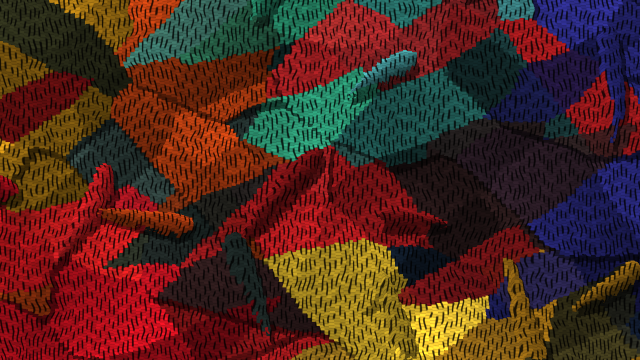
A WebGL 1 fragment shader for this background:

```glsl
precision highp float;
// A relief of coloured cloth facets: two sheared Voronoi layers give the flat
// pieces, tapered spindles rise above them, and everything is snapped to small
// wavy blocks separated by short dark vertical slits.

uniform vec2 u_resolution;

#define COLUMNS 80.0    // block columns per canvas height
#define ROWS 112.0      // block rows per canvas height
#define SLITS 22.0      // slit segments per canvas height
#define SLIT_WIDTH 0.18 // half width, in columns
#define WOBBLE 0.011    // sideways waviness of the columns
#define FACETS 3.9      // large pieces per canvas height
#define CUTS 4.8        // overlaid cuts per canvas height
#define SPINDLES 0.65   // share of cells holding a raised spindle
#define CHAOS 0.52      // how freely hues leave their home region
#define DIM 0.17        // share of pieces that sink into darkness
#define SHADOW 0.50     // brightness inside cast shadows

float hash(vec2 p) {
    vec3 q = fract(p.xyx * 0.1031);
    q += dot(q, q.yzx + 33.33);
    return fract((q.x + q.y) * q.z);
}

vec2 hash2(vec2 p) {
    return vec2(hash(p + 17.3), hash(p + 61.7));
}

float noise(vec2 p) {
    vec2 i = floor(p), f = fract(p);
    f = f * f * (3.0 - 2.0 * f);
    return mix(mix(hash(i), hash(i + vec2(1, 0)), f.x),
               mix(hash(i + vec2(0, 1)), hash(i + vec2(1, 1)), f.x), f.y);
}

// Sheared Voronoi cell: xy = site, z = random id
vec3 facet(vec2 p, float scale, float shear, float seed) {
    vec2 u = vec2(p.x + shear * p.y, p.y) * scale;
    vec3 nearest = vec3(0.0);
    float best = 9.0;
    for (int j = -1; j <= 1; j++)
    for (int i = -1; i <= 1; i++) {
        vec2 cell = floor(u) + vec2(i, j);
        vec2 site = cell + hash2(cell + seed);
        float d = distance(u, site);
        if (d < best) {
            best = d;
            nearest = vec3(site / scale, hash(cell + seed + 5.1));
        }
    }
    nearest.x -= shear * nearest.y;
    return nearest;
}

// Raised tapered pieces: xy = centre, z = height (0 = none), w = light
vec4 spindle(vec2 p) {
    const float scale = 3.2;
    vec4 top = vec4(0.0);
    for (int j = -1; j <= 1; j++)
    for (int i = -1; i <= 1; i++) {
        vec2 cell = floor(p * scale) + vec2(i, j);
        if (hash(cell + 40.0) > SPINDLES) continue;
        vec2 centre = (cell + 0.2 + 0.6 * hash2(cell + 8.0)) / scale;
        float angle = 6.2832 * hash(cell + 23.0);
        vec2 along = vec2(cos(angle), sin(angle));
        vec2 across = vec2(-along.y, along.x);
        float t = dot(p - centre, along) / mix(0.08, 0.17, hash(cell + 3.0));
        float radius = 0.04 * (0.65 + 0.35 * t) * sqrt(max(0.001, 1.0 - t * t * t * t));
        float side = dot(p - centre, across) / radius;
        float height = sqrt(max(0.0, 1.0 - side * side)) * step(abs(t), 1.0);
        if (height > top.z)
            top = vec4(centre, height, side * dot(across, vec2(-0.45, 0.9)));
    }
    return top;
}

// Keeps the hue whose home region is closest, after a random handicap
void contend(inout vec4 best, vec2 site, float id, vec2 home, vec3 hue) {
    float d = distance(site, home) + CHAOS * hash(vec2(id * 97.0, home.x * 53.0 + home.y * 19.0));
    if (d < best.w) best = vec4(hue, d);
}

vec3 dye(vec2 site, float id) {
    vec4 best = vec4(0.0, 0.0, 0.0, 9.0);
    contend(best, site, id, vec2(0.25, 0.25), vec3(0.60, 0.05, 0.09)); // crimson
    contend(best, site, id, vec2(0.48, 0.65), vec3(0.56, 0.19, 0.05)); // rust
    contend(best, site, id, vec2(0.15, 0.85), vec3(0.51, 0.36, 0.06)); // ochre
    contend(best, site, id, vec2(0.70, 0.95), vec3(0.15, 0.53, 0.40)); // green
    contend(best, site, id, vec2(1.35, 0.88), vec3(0.24, 0.53, 0.54)); // cyan
    contend(best, site, id, vec2(1.05, 0.72), vec3(0.17, 0.48, 0.45)); // teal
    contend(best, site, id, vec2(1.70, 0.45), vec3(0.11, 0.11, 0.34)); // indigo
    contend(best, site, id, vec2(1.05, 0.25), vec3(0.78, 0.64, 0.15)); // gold
    contend(best, site, id, vec2(1.45, 0.20), vec3(0.52, 0.36, 0.07)); // bronze
    contend(best, site, id, vec2(0.75, 0.55), vec3(0.13, 0.18, 0.17)); // charcoal
    contend(best, site, id, vec2(0.65, 0.15), vec3(0.54, 0.08, 0.09)); // maroon
    contend(best, site, id, vec2(1.30, 0.55), vec3(0.52, 0.08, 0.09)); // brick
    float tone = mix(0.8, 1.3, hash(vec2(id * 71.0, 4.0)));
    float sunk = step(hash(vec2(id * 59.0, 12.0)), DIM);
    return mix(best.rgb * tone, 0.22 * best.rgb + vec3(0.03, 0.07, 0.07), sunk);
}

vec3 cloth(vec2 p) {
    // Wavy block grid, lifted where a spindle rises
    vec2 w = p + WOBBLE * vec2(noise(p * vec2(22.0, 36.0)) - 0.5, 0.0);
    w += 0.03 * (vec2(noise(p * 7.0), noise(p * 7.0 + 31.0)) - 0.5);
    w -= vec2(0.006, 0.012) * spindle(p).z;
    vec2 grid = vec2(COLUMNS, ROWS), g = w * grid;
    float stagger = 0.5 * mod(floor(g.x), 2.0);
    g.y += stagger;
    vec2 q = (floor(g) + 0.5 - vec2(0.0, stagger)) / grid;

    // Flat facets with translucent cuts, tilt and cast shadows
    vec2 toLight = vec2(-0.012, 0.018);
    vec3 base = facet(q, FACETS, 0.85, 3.0);
    vec3 cut = facet(q, CUTS, -1.1, 47.0);
    vec3 color = dye(base.xy, base.z);
    color = mix(color, dye(cut.xy, cut.z), 0.88 * step(0.55, cut.z));
    color *= mix(0.72, 1.3, hash(vec2(cut.z * 83.0, 9.0)));
    color *= 1.0 + 2.2 * dot(q - base.xy, hash2(vec2(base.z * 67.0)) - 0.5);
    float caster = facet(q + toLight, FACETS, 0.85, 3.0).z;
    color *= mix(1.0, SHADOW, step(base.z + 0.15, caster));

    vec4 ridge = spindle(q);
    if (ridge.z > 0.0)
        color = dye(ridge.xy, hash(ridge.xy * 91.0)) * (0.9 + 0.45 * ridge.w);
    else
        color *= mix(1.0, SHADOW, step(0.01, spindle(q + toLight).z));

    // Block grain and row seams
    color *= 0.9 + 0.24 * hash(floor(g));
    color *= 1.0 - 0.2 * smoothstep(0.25, 0.5, abs(fract(g.y) - 0.5));

    // Dark slits of random length between columns
    float seam = floor(g.x + 0.5);
    float v = w.y * SLITS + 7.0 * hash(vec2(seam, 2.0));
    float reach = mix(0.22, 0.48, hash(vec2(seam, floor(v))));
    float gap = 1.0 - smoothstep(SLIT_WIDTH * 0.4, SLIT_WIDTH * 1.5, abs(g.x - seam));
    gap *= 1.0 - smoothstep(reach - 0.14, reach + 0.02, abs(fract(v) - 0.5));
    return color * (1.0 - 0.8 * gap);
}

void main() {
    // Four sub-samples smooth the block edges
    vec3 sum = vec3(0.0);
    for (int j = 0; j < 2; j++)
    for (int i = 0; i < 2; i++) {
        vec2 offset = 0.5 * vec2(i, j) - 0.25;
        sum += cloth((gl_FragCoord.xy + offset) / u_resolution.y);
    }
    gl_FragColor = vec4(sum * 0.25, 1.0);
}
```
